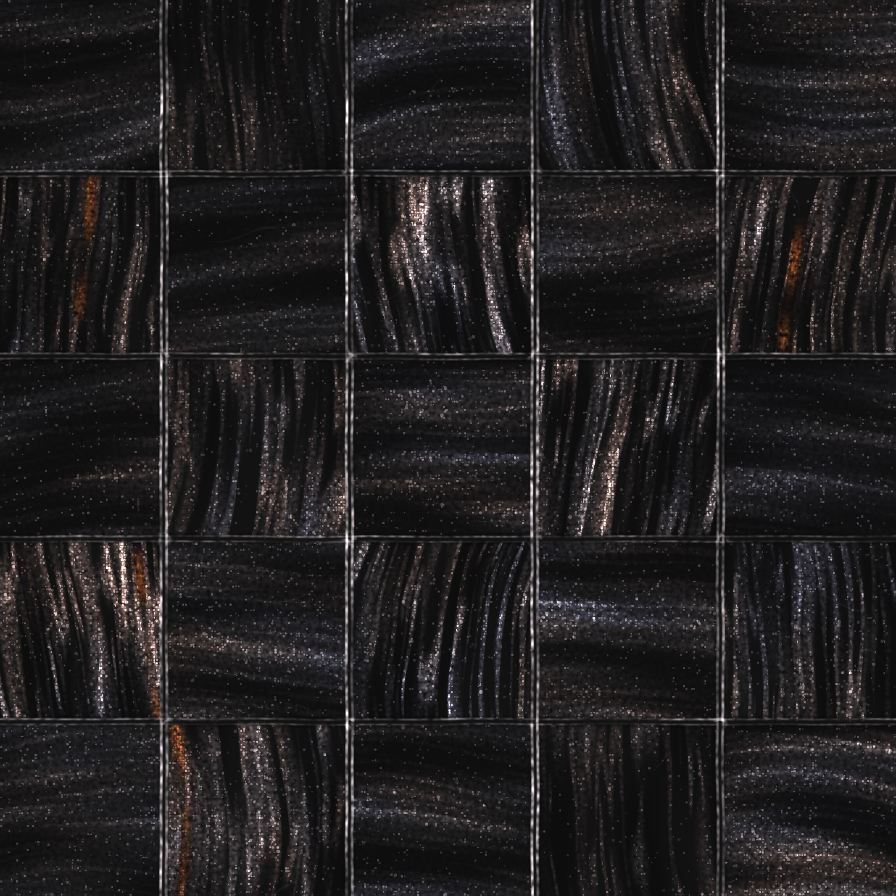
Give the GLSL for this texture, as a WebGL 2 fragment shader.

```glsl
#version 300 es
precision highp float;
// Dark glass mosaic: tiles with glittering mineral streaks, turned alternately, and pale worn joints.
uniform vec2 u_resolution;
out vec4 outColor;

const vec2 PITCH = vec2(0.2070, 0.2040);   // tile size, canvas units
const vec2 ORIGIN = vec2(0.1830, 0.1945);  // first joint crossing
const vec3 GLASS = vec3(0.058, 0.058, 0.062);
const vec3 BROWN = vec3(0.47, 0.37, 0.34);
const vec3 MAUVE = vec3(0.49, 0.44, 0.45);
const vec3 BLUE = vec3(0.39, 0.39, 0.47);
const vec3 COPPER = vec3(0.80, 0.40, 0.18);
const vec3 SPARK = vec3(0.90, 0.81, 0.83);
const vec3 JOINT = vec3(0.74, 0.70, 0.72);

float rand(vec2 p) {
  vec3 q = fract(p.xyx * vec3(0.1031, 0.1030, 0.0973));
  q += dot(q, q.yzx + 33.33);
  return fract((q.x + q.y) * q.z);
}

float cornerSlope(vec2 cell, vec2 offset) {
  float angle = 6.2832 * rand(cell);
  return dot(vec2(cos(angle), sin(angle)), offset);
}

// Gradient noise, about -0.7 to 0.7
float noise(vec2 p) {
  vec2 i = floor(p), f = p - i, e = vec2(1.0, 0.0);
  vec2 w = f * f * f * (f * (f * 6.0 - 15.0) + 10.0);
  float low = mix(cornerSlope(i, f), cornerSlope(i + e, f - e), w.x);
  float high = mix(cornerSlope(i + e.yx, f - e.yx), cornerSlope(i + 1.0, f - 1.0), w.x);
  return mix(low, high, w.y);
}

// Small grains scattered on a grid; a higher density lights more of them
float glitter(vec2 p, float scale, float density, float pixel) {
  vec2 cell = floor(p * scale);
  vec2 center = 0.35 + 0.3 * vec2(rand(cell + 17.0), rand(cell + 71.0));
  float radius = mix(0.25, 0.50, rand(cell + 37.0));
  float soft = clamp(0.5 * pixel * scale, 0.12, 0.4);
  float dotMask = 1.0 - smoothstep(radius - soft, radius + soft, length(fract(p * scale) - center));
  return dotMask * step(1.0 - density, rand(cell + 5.0)) * mix(0.3, 1.0, rand(cell + 53.0));
}

float line(float distance, float halfWidth, float pixel) {
  return 1.0 - smoothstep(halfWidth - pixel, halfWidth + pixel, abs(distance));
}

// Streaks flowing along flow.y, glitter laid on top
vec3 tileColor(vec2 uv, vec2 tile, vec2 id, float pixel) {
  float upright = mod(id.x + id.y, 2.0);
  vec2 flow = mix(tile.yx, tile, upright);
  vec2 seed = id * 13.7 + 91.0;
  float along = flow.y - 0.5;
  float tilt = mix(-0.18, 0.22, rand(id + 21.0));
  float bend = mix(-0.2, 0.2, rand(id + 43.0));
  float across = flow.x + tilt * along + bend * along * along + 0.035 * noise(flow * vec2(2.0, 1.7) + seed);

  // Broad veils, bands and hairlines at rising frequency
  float veil = smoothstep(-0.28, 0.35, noise(vec2(across * 3.6, along * 0.7) + seed));
  float band = smoothstep(-0.10, 0.34, noise(vec2(across * 10.0, along * 0.8) + seed * 1.7));
  float hair = smoothstep(0.02, 0.36, noise(vec2(across * 24.0, along * 1.1) + seed * 2.3));
  float ridge = 1.0 - smoothstep(0.02, 0.13, abs(noise(vec2(across * 9.0, along * 0.6) + seed * 2.9)));
  ridge *= smoothstep(-0.1, 0.3, noise(vec2(across * 6.0, along * 2.5) + seed * 4.1));
  float strength = mix(mix(0.5, 0.95, rand(id + 64.0)), mix(0.5, 1.35, rand(id + 64.0)), upright);
  float soft = 0.06 + veil * (0.26 + 0.50 * band + 0.30 * hair) + 0.12 * hair;
  float crisp = band * (0.12 + 0.45 * veil) + hair * (0.2 + 0.5 * veil) + 0.75 * ridge;
  float streak = strength * mix(soft, crisp, upright);

  float hue = noise(vec2(across * 4.0, along) + seed * 3.1) + 0.5 * (rand(id + 87.0) - 0.42);
  vec3 tint = mix(mix(MAUVE, BROWN, smoothstep(0.0, 0.3, hue)), BLUE, smoothstep(0.05, 0.4, -hue));
  float grain = max(0.0, 1.0 + 1.1 * noise(uv * 170.0) + 0.9 * noise(uv * 290.0 + 9.0));
  vec3 color = GLASS * (0.85 + 0.35 * veil) + tint * streak * grain * mix(0.46, 0.50, upright);

  // Grainy copper vein in some of the upright tiles
  float veinOffset = (across - mix(0.08, 0.92, rand(id + 112.0))) / 0.028;
  float vein = exp(-veinOffset * veinOffset) * upright * step(0.5, rand(id + 131.0));
  vein *= smoothstep(-0.3, 0.35, noise(vec2(7.0, along * 3.0) + seed));
  color = mix(color, COPPER * grain * 0.7, 0.6 * vein);

  // Fine dust, with coarser flakes in the brightest streaks
  float dust = glitter(uv, 340.0, 0.022 + 0.34 * streak + 0.3 * vein, pixel);
  float flakes = glitter(uv + 0.37, 230.0, 0.006 + 0.20 * streak * streak, pixel);
  vec3 sparkColor = mix(mix(SPARK, tint * 1.6, 0.4), COPPER * 1.2, vein);
  color += sparkColor * (0.8 * dust + 0.7 * flakes) * (0.32 + 0.5 * min(streak, 1.2));

  // Faint surface scratches
  float scratch = line(noise(uv * 9.0 + seed), 0.004, pixel * 9.0);
  return color + 0.05 * scratch * smoothstep(0.1, 0.4, noise(uv * 14.0));
}

// Uneven shine along a joint
float wear(vec2 p, float seed) {
  float patches = smoothstep(-0.4, 0.4, noise(p * 11.0 + seed));
  return max(0.0, (0.25 + 0.75 * patches) * (0.75 + 1.1 * noise(p * 130.0 + seed)));
}

void main() {
  vec2 uv = gl_FragCoord.xy / u_resolution;
  float pixel = 1.0 / min(u_resolution.x, u_resolution.y);
  vec2 wobble = 0.0016 * vec2(noise(uv * 13.0), noise(uv * 13.0 + 40.0));
  vec2 grid = (uv + wobble - ORIGIN) / PITCH;
  vec2 id = floor(grid), tile = grid - id;
  vec2 joint = (tile - step(0.5, tile)) * PITCH;  // signed distance to the nearest joints
  vec3 color = tileColor(uv, tile, id, pixel);

  // Darkened rims, then the gap between tiles
  vec2 rim = smoothstep(vec2(0.002), vec2(0.009), abs(joint));
  color *= mix(0.6, 1.0, rim.x * rim.y);
  float gap = max(line(joint.x, 0.0042, pixel), line(joint.y, 0.0036, pixel));
  color = mix(color, vec3(0.07), 0.85 * gap);

  // Bright paired edges upright, fainter edges level
  float leftEdge = line(joint.x + 0.0032, 0.0015, pixel) * wear(uv, 3.0);
  float rightEdge = line(joint.x - 0.0030, 0.0015, pixel) * wear(uv, 57.0);
  float levelEdge = line(joint.y - 0.0028, 0.0011, pixel) * wear(uv, 23.0);
  float lowerEdge = line(joint.y + 0.0030, 0.0010, pixel) * wear(uv, 79.0);
  color += JOINT * (1.15 * leftEdge + 0.95 * rightEdge + 0.55 * levelEdge + 0.35 * lowerEdge);

  // Chipped corners catch the light
  float chip = smoothstep(0.012, 0.002, length(joint)) * smoothstep(0.0, 0.4, noise(uv * 150.0));
  color += JOINT * 0.5 * chip;
  outColor = vec4(clamp(color, 0.0, 1.0), 1.0);
}
```
